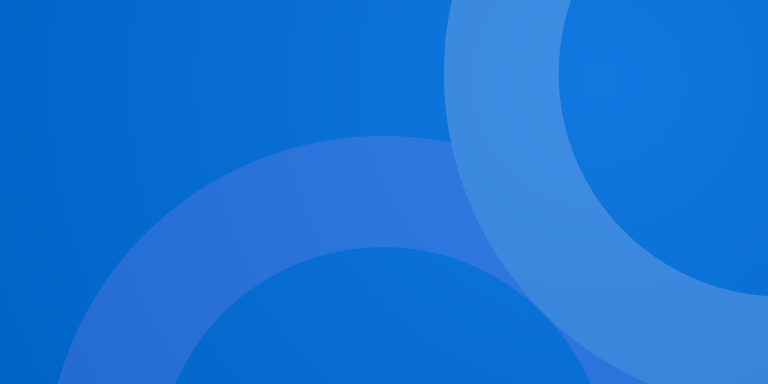
This background is drawn by a Shadertoy shader. Its source:

```glsl
// Lengths are in canvas heights, origin at the lower left
const vec3 EDGE_BLUE = vec3(0.0, 0.392, 0.780);
const vec3 GLOW_BLUE = vec3(0.063, 0.471, 0.878);
const vec2 GLOW_CENTER = vec2(1.5625, 0.79);
const float GLOW_REACH = 1.69;

const vec2 LOW_CENTER = vec2(0.997, -0.232);
const vec2 LOW_RADII = vec2(0.5885, 0.878);   // inner, outer
const vec4 LOW_TINT = vec4(0.93, 0.57, 1.0, 0.15);

const vec2 HIGH_CENTER = vec2(2.036, 0.809);
const vec2 HIGH_RADII = vec2(0.581, 0.880);   // inner, outer
const vec4 HIGH_TINT = vec4(0.99, 0.875, 0.97, 0.20);

// Smooth coverage of a ring
float ringMask(vec2 p, vec2 center, vec2 radii, float pixel) {
    float middle = 0.5 * (radii.x + radii.y);
    float halfWidth = 0.5 * (radii.y - radii.x);
    float dist = abs(length(p - center) - middle) - halfWidth;
    return 1.0 - smoothstep(-0.75 * pixel, 0.75 * pixel, dist);
}

void mainImage(out vec4 fragColor, in vec2 fragCoord) {
    float pixel = 1.0 / iResolution.y;
    vec2 p = fragCoord * pixel;

    // Soft radial background
    float glow = clamp(1.0 - length(p - GLOW_CENTER) / GLOW_REACH, 0.0, 1.0);
    vec3 background = mix(EDGE_BLUE, GLOW_BLUE, glow);

    // Violet ring, then the pale ring that covers it
    float low = ringMask(p, LOW_CENTER, LOW_RADII, pixel);
    float high = ringMask(p, HIGH_CENTER, HIGH_RADII, pixel);
    vec3 color = mix(background, LOW_TINT.rgb, LOW_TINT.a * low);
    color = mix(color, mix(background, HIGH_TINT.rgb, HIGH_TINT.a), high);

    fragColor = vec4(color, 1.0);
}
```
